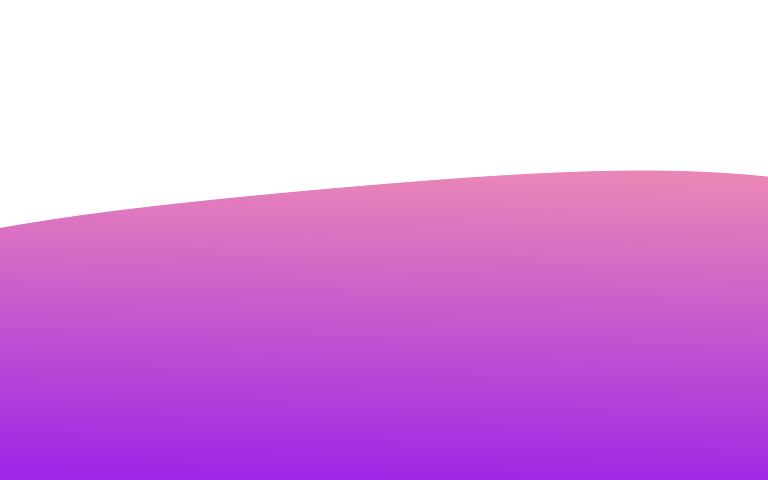
This background is drawn by a Shadertoy shader. Its source:

```glsl
// Draws a broad violet-to-pink hill with a gently curved crest under a white sky.

// Height of the crest at x, both in fractions of the canvas.
float crestHeight(float x) {
    return 0.525 + x * (0.288 + x * (-0.392 + x * (0.521 - 0.31 * x)));
}

// Slightly tilted gradient, violet at the foot and pink at the top.
vec3 hillColor(vec2 uv) {
    float rise = uv.y + 0.04 * (uv.x - 0.5);
    vec3 violet = vec3(0.627, 0.148, 0.900);
    vec3 pink = vec3(0.917, 0.523, 0.722);
    return mix(violet, pink, clamp(rise / 0.64, 0.0, 1.0));
}

void mainImage(out vec4 fragColor, in vec2 fragCoord) {
    vec2 uv = fragCoord / iResolution.xy;

    // Soften the crest over about one pixel.
    float edge = 0.6 / iResolution.y;
    float sky = smoothstep(-edge, edge, uv.y - crestHeight(uv.x));

    fragColor = vec4(mix(hillColor(uv), vec3(1.0), sky), 1.0);
}
```
